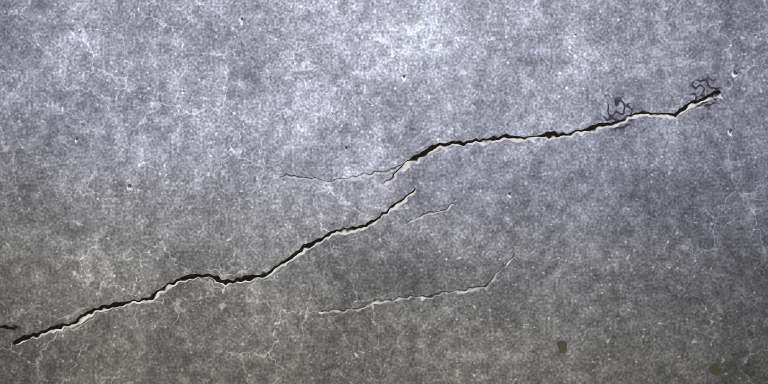
Give the GLSL for this texture, as a Shadertoy shader.

```glsl
// Weathered concrete slab split by two long diagonal cracks with pale lower lips.
// Mottling is gradient noise, hairlines are cell borders, and the cracks are
// noise-warped polylines; all positions are in units of the canvas height.

vec2 hash2(vec2 p) {
    vec3 q = fract(p.xyx * vec3(0.1031, 0.1030, 0.0973));
    q += dot(q, q.yzx + 33.33);
    return fract((q.xx + q.yz) * q.zy);
}

float gradNoise(vec2 p) {
    vec2 i = floor(p), f = fract(p), u = f * f * (3.0 - 2.0 * f), e = vec2(0, 1);
    float a = dot(hash2(i) * 2.0 - 1.0, f);
    float b = dot(hash2(i + e.yx) * 2.0 - 1.0, f - e.yx);
    float c = dot(hash2(i + e.xy) * 2.0 - 1.0, f - e.xy);
    float d = dot(hash2(i + 1.0) * 2.0 - 1.0, f - 1.0);
    return mix(mix(a, b, u.x), mix(c, d, u.x), u.y);
}

float fbm(vec2 p) {
    float sum = 0.0, amp = 1.0;
    for (int i = 0; i < 4; i++) {
        sum += amp * gradNoise(p);
        p = mat2(1.6, 1.2, -1.2, 1.6) * p + 7.3;
        amp *= 0.65;
    }
    return sum;
}

// Distance to a polyline; steps longer than 0.2 are gaps between strokes.
float polyline(vec2 p, vec2 pts[12]) {
    float d = 9.0;
    for (int i = 0; i < 11; i++) {
        vec2 ab = pts[i + 1] - pts[i], ap = p - pts[i];
        if (length(ab) > 0.2) continue;
        d = min(d, length(ap - ab * clamp(dot(ap, ab) / dot(ab, ab), 0.0, 1.0)));
    }
    return d;
}

float lowerCrack(vec2 p) {
    return polyline(p, vec2[12](vec2(0.04, 0.11), vec2(0.20, 0.167), vec2(0.26, 0.198),
        vec2(0.39, 0.224), vec2(0.456, 0.271), vec2(0.534, 0.284), vec2(0.586, 0.263),
        vec2(0.703, 0.292), vec2(0.78, 0.344), vec2(0.872, 0.40), vec2(0.95, 0.409),
        vec2(1.08, 0.505)));
}

float upperCrack(vec2 p) {
    return polyline(p, vec2[12](vec2(1.0, 0.525), vec2(1.055, 0.57), vec2(1.133, 0.622),
        vec2(1.224, 0.63), vec2(1.30, 0.641), vec2(1.406, 0.646), vec2(1.497, 0.656),
        vec2(1.575, 0.674), vec2(1.667, 0.706), vec2(1.758, 0.70), vec2(1.797, 0.732),
        vec2(1.875, 0.758)));
}

float thinCracks(vec2 p) {
    return polyline(p, vec2[12](vec2(0.73, 0.544), vec2(0.86, 0.526), vec2(1.0, 0.552),
        vec2(1.055, 0.57), vec2(0.83, 0.187), vec2(0.94, 0.198), vec2(0.977, 0.214),
        vec2(1.12, 0.229), vec2(1.263, 0.253), vec2(1.34, 0.336), vec2(1.05, 0.42),
        vec2(1.18, 0.465)));
}

// Gap between the two nearest cell centres: zero on cell borders.
float cellBorder(vec2 p) {
    float near = 9.0, next = 9.0;
    for (int k = 0; k < 9; k++) {
        vec2 c = floor(p) + vec2(k % 3 - 1, k / 3 - 1);
        float d = length(c + hash2(c) - p);
        next = min(next, max(near, d));
        near = min(near, d);
    }
    return next - near;
}

float fill(float d, float w) {
    float s = 0.6 / iResolution.y + 0.0004;
    return 1.0 - smoothstep(w - s, w + s, d);
}

float blob(vec2 p, float x, float y, float r) { p -= vec2(x, y); return exp(-dot(p, p) / (r * r)); }

// One random chip per grid cell, kept with the given chance.
float specks(vec2 p, float n, float chance, float r) {
    vec2 i = floor(p * n), h = hash2(i + 19.0);
    vec2 q = (fract(p * n) - 0.3 - 0.4 * h) / n;
    return step(hash2(i + 71.0).x, chance) * fill(length(q * vec2(1.0, 0.7 + h.x)), r * (0.5 + h.y));
}

void mainImage(out vec4 fragColor, in vec2 fragCoord) {
    vec2 p = fragCoord / iResolution.y;
    p.x *= 2.0 * iResolution.y / iResolution.x;
    vec2 jag = 0.009 * vec2(gradNoise(p * 24.0), gradNoise(p * 24.0 + 50.0))
             + 0.010 * vec2(gradNoise(p * 65.0 + 9.0), gradNoise(p * 65.0 + 80.0));
    vec2 q = p + jag;

    // Light from the top centre, then stains and mottling.
    float tone = 0.41 + 0.19 * smoothstep(0.0, 0.9, p.y) + 0.11 * blob(p, 0.85, 0.9, 0.65);
    tone -= 0.09 * smoothstep(1.45, 2.0, p.x) + 0.05 * (1.0 - smoothstep(0.0, 0.25, p.x));
    float stain = blob(q, 0.66, 0.82, 0.07) + blob(q, 1.65, 0.52, 0.06) + 0.8 * blob(q, 0.5, 0.93, 0.1)
                + 0.7 * blob(q, 1.07, 0.27, 0.08) + 0.7 * blob(q, 1.08, 0.5, 0.05);
    tone *= exp(0.25 * fbm(p * 5.0) + 0.30 * fbm(p * 34.0) + 0.40 * gradNoise(p * 150.0)
              - 0.25 * stain * (1.0 + gradNoise(p * 30.0)));
    vec3 col = tone * mix(vec3(1.01, 1.0, 0.96), vec3(0.98, 0.99, 1.08), smoothstep(0.1, 0.9, p.y + 0.15 * p.x));

    // Hairline network, strongest at the left and the lower right.
    float region = 1.0 - smoothstep(0.8, 1.3, p.x) + 0.8 * smoothstep(1.6, 1.85, p.x);
    float hair = 1.0 - smoothstep(0.01, 0.05, cellBorder((q + jag) * 8.5));
    col += 0.15 * hair * region * smoothstep(-0.3, 0.2, gradNoise(p * 6.0 + 3.0));

    // Pale grains, pits with a lit rim, and two rust spots.
    col += 0.22 * specks(p, 45.0, 0.25, 0.002) + 0.2 * specks(q, 23.0, 0.15, 0.0035);
    col += 0.3 * specks(q + vec2(0.002, 0.005), 7.0, 0.12, 0.005);
    col *= 1.0 - 0.6 * specks(q, 7.0, 0.12, 0.0035);
    float rust = min(length(q - vec2(1.464, 0.096)), length(q - vec2(1.862, 0.036)));
    col = mix(col, vec3(0.27, 0.26, 0.17), 0.75 * fill(rust, 0.014));

    // Curled flakes on the upper crack.
    float flake = smoothstep(0.25, 0.6, blob(p, 1.61, 0.703, 0.045) + blob(p, 1.835, 0.758, 0.045));
    float curl = 1.0 - smoothstep(0.03, 0.13, abs(gradNoise(p * 48.0)));
    col = mix(col, vec3(0.17, 0.16, 0.22), 0.8 * flake * curl);

    // Pale lips lie just below the dark openings; broken strands run beside.
    float vary = 0.75 + 1.2 * gradNoise(p * 15.0), low = lowerCrack(q), up = upperCrack(q);
    float rough = gradNoise(p * 45.0), broken = smoothstep(0.0, 0.2, gradNoise(p * 9.0 + 5.0));
    float openLow = 0.006 * vary * (1.0 - 0.6 * smoothstep(0.85, 1.08, p.x));
    float openUp = 0.006 * vary * (1.0 - 0.4 * smoothstep(1.4, 1.85, p.x)) * smoothstep(0.98, 1.1, p.x);
    vec2 below = q + vec2(-0.002, 0.0065);
    float lip = max(fill(lowerCrack(below), 0.003 + 0.003 * rough), fill(upperCrack(below), 0.003 + 0.003 * rough));
    lip = max(lip, 0.7 * fill(thinCracks(q + vec2(0.0, 0.003)), 0.002 + 0.003 * rough));
    float strand = abs(min(low, up) - 0.016 - 0.012 * rough);
    lip = max(lip, 0.55 * broken * fill(strand, 0.0015));
    col = mix(col, vec3(0.87, 0.86, 0.83), clamp(lip * (0.9 + rough), 0.0, 1.0));
    float dark = max(fill(low, openLow), fill(up, openUp));
    dark = max(dark, 0.7 * fill(thinCracks(q - vec2(0.0, 0.002)), 0.003 * gradNoise(p * 11.0) + 0.0008));
    dark = max(dark, fill(length((q - vec2(0.02, 0.148)) * vec2(0.15, 1.0)), 0.004));
    col = mix(col, vec3(0.09, 0.08, 0.07), 0.95 * dark);

    fragColor = vec4(clamp(col, 0.0, 1.0), 1.0);
}
```
